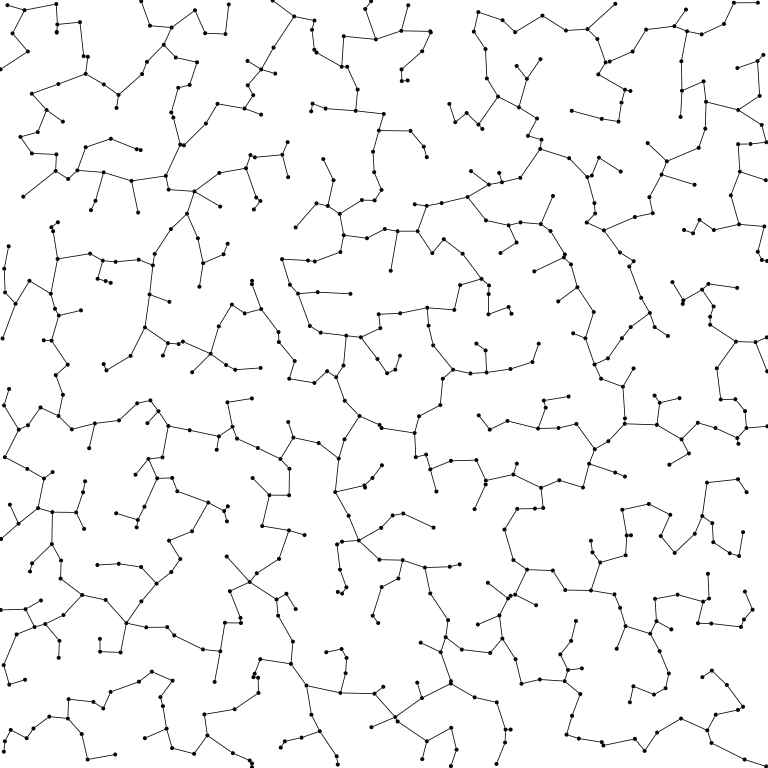
Write a Shadertoy shader that draws this pattern.

```glsl
// Draws a minimum spanning tree: scattered black dots joined by thin lines.

#define CELLS 27.0         // dots per canvas side, on average
#define JITTER 0.7         // largest shift of a dot, in cells
#define MAX_EDGE 1.59      // longest link, in cells; keeps searches within 2 cells
#define DOT_RADIUS 0.0026  // share of the canvas height
#define LINE_WIDTH 0.00105 // share of the canvas height
#define WINDOW 10          // side of the detour search, in cells
#define SEED 417

const vec3 PAPER = vec3(1.0);
const vec3 INK = vec3(0.015);

// Integer hash of a cell, two values from 0 to 1
vec2 hash2(ivec2 cell) {
    uvec2 v = uvec2(cell + SEED);
    uint h = v.x * 73856093u ^ v.y * 19349663u;
    h = (h ^ (h >> 15u)) * 739982445u;
    h = (h ^ (h >> 13u)) * 695872825u;
    h ^= h >> 16u;
    return vec2(h & 65535u, h >> 16u) / 65536.0;
}

// Dot of a cell; dots beyond the canvas are sent far away
vec2 site(ivec2 cell) {
    vec2 p = vec2(cell) + 0.5 + JITTER * (2.0 * hash2(cell) - 1.0);
    vec2 halfSize = 0.5 * CELLS * iResolution.xy / iResolution.y;
    vec2 outside = abs(p - halfSize) - halfSize;
    return max(outside.x, outside.y) < 0.0 ? p : vec2(-99.0);
}

float length2(vec2 v) { return dot(v, v); }

float segmentDistance(vec2 p, vec2 a, vec2 b) {
    vec2 ab = b - a;
    float t = clamp(dot(p - a, ab) / max(dot(ab, ab), 1e-6), 0.0, 1.0);
    return length(p - a - ab * t);
}

// True if a third dot is closer to both ends than they are to each other
bool isBypassed(ivec2 cellA, vec2 a, vec2 b, float hop2) {
    for (int y = -2; y <= 2; y++)
    for (int x = -2; x <= 2; x++) {
        vec2 c = site(cellA + ivec2(x, y));
        if (max(length2(c - a), length2(c - b)) < hop2) return true;
    }
    return false;
}

// True if a chain of shorter hops joins both ends inside the window.
// Breadth-first flood with one bit per visited cell.
bool hasDetour(ivec2 start, ivec2 goal, float hop2) {
    uint seen[WINDOW];
    ivec2 queue[WINDOW * WINDOW];
    for (int i = 0; i < WINDOW; i++) seen[i] = 0u;
    ivec2 corner = (start + goal - (WINDOW - 1)) >> 1;
    ivec2 first = start - corner;
    seen[first.y] = 1u << uint(first.x);
    queue[0] = first;
    int tail = 1;
    int r = int(sqrt(hop2) + 2.0 * JITTER);
    for (int head = 0; head < tail; head++) {
        ivec2 here = queue[head];
        vec2 p = site(corner + here);
        ivec2 low = max(here - r, ivec2(0));
        ivec2 high = min(here + r, ivec2(WINDOW - 1));
        for (int y = low.y; y <= high.y; y++)
        for (int x = low.x; x <= high.x; x++) {
            uint bit = 1u << uint(x);
            if ((seen[y] & bit) != 0u) continue;
            ivec2 next = ivec2(x, y);
            if (length2(site(corner + next) - p) >= hop2) continue;
            if (corner + next == goal) return true;
            seen[y] |= bit;
            queue[tail++] = next;
        }
    }
    return false;
}

// Share of a one-pixel box covered by a band of the given half width
float coverage(float dist, float halfWidth) {
    return clamp(dist + halfWidth, -0.5, 0.5) - clamp(dist - halfWidth, -0.5, 0.5);
}

void mainImage(out vec4 fragColor, in vec2 fragCoord) {
    float cellPixels = iResolution.y / CELLS;
    vec2 p = fragCoord / cellPixels;
    ivec2 home = ivec2(floor(p));
    float dotRadius = DOT_RADIUS * iResolution.y;
    float halfLine = 0.5 * LINE_WIDTH * iResolution.y;
    float reach = (halfLine + 0.5) / cellPixels;
    float nearest = reach, hop2 = 0.0, ink = 0.0;
    ivec2 endA = home, endB = home;

    // Dots, and the nearest likely link seen from its closer end
    for (int y = -2; y <= 2; y++)
    for (int x = -2; x <= 2; x++) {
        ivec2 cellA = home + ivec2(x, y);
        vec2 a = site(cellA);
        float toA = distance(p, a);
        ink = max(ink, clamp(dotRadius - toA * cellPixels + 0.5, 0.0, 1.0));
        if (ink >= 1.0 || toA > 0.5 * MAX_EDGE + reach) continue;
        for (int v = -2; v <= 2; v++)
        for (int u = -2; u <= 2; u++) {
            ivec2 cellB = cellA + ivec2(u, v);
            vec2 b = site(cellB);
            float len2 = length2(b - a);
            if (cellB == cellA || len2 > MAX_EDGE * MAX_EDGE) continue;
            float d = segmentDistance(p, a, b);
            if (d >= nearest || distance(p, b) < toA) continue;
            if (isBypassed(cellA, a, b, len2 * 0.9999)) continue;
            nearest = d; hop2 = len2 * 0.9999; endA = cellA; endB = cellB;
        }
    }

    // Links that would close a loop are dropped
    if (ink < 1.0 && nearest < reach && !hasDetour(endA, endB, hop2))
        ink = max(ink, coverage(nearest * cellPixels, halfLine));
    fragColor = vec4(mix(PAPER, INK, ink), 1.0);
}
```
